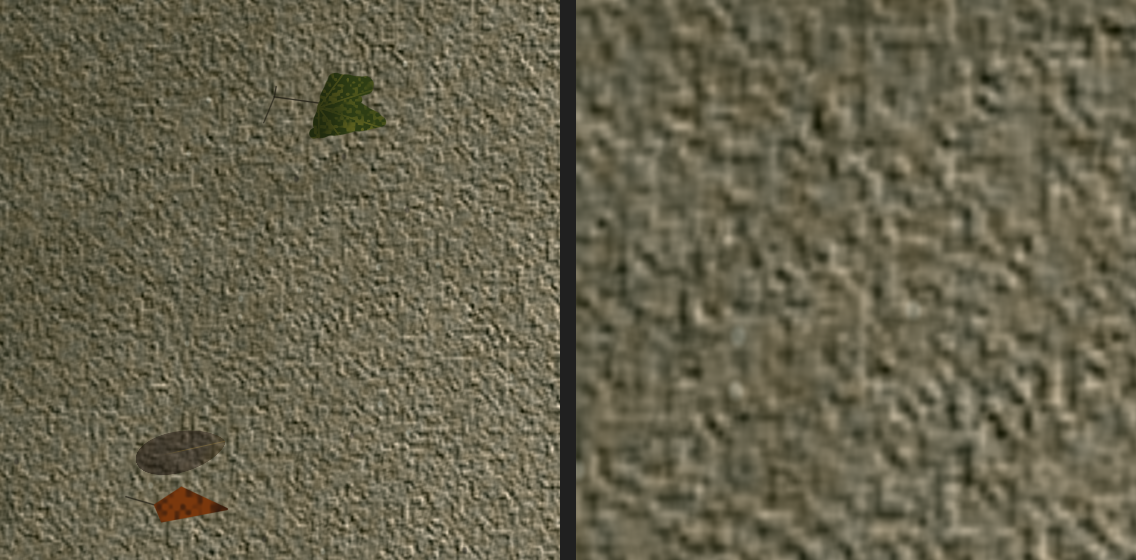
Left, the full canvas; right, a detail of the centre.
This texture is drawn by a Shadertoy shader. Its source:

```glsl
// Rough sandy stone in slanting light, with three fallen leaves and thin stems.
const vec3 LEAF_GREEN  = vec3(0.18, 0.24, 0.08);
const vec3 LEAF_YELLOW = vec3(0.42, 0.42, 0.14);
const vec3 LEAF_BROWN  = vec3(0.28, 0.21, 0.17);
const vec3 LEAF_DARK   = vec3(0.14, 0.08, 0.05);
const vec3 LEAF_OCHRE  = vec3(0.40, 0.30, 0.11);
const vec3 LEAF_RUST   = vec3(0.48, 0.22, 0.05);
const vec3 STEM_COLOUR = vec3(0.14, 0.13, 0.09);

// Integer hash of a lattice cell, 0 to 1
float hash(vec2 cell) {
    uvec2 q = uvec2(ivec2(cell)) * uvec2(1597u, 3812u) + uvec2(7919u, 10473u);
    uint n = (q.x ^ (q.y * 2531u)) * 747796u + 28913u;
    n = ((n >> 15) ^ n) * 277803u;
    n = ((n >> 13) ^ n) * 60493u;
    return float((n >> 8) & 65535u) / 65535.0;
}

// Value noise; a larger flat share gives plateaus with steeper steps
float noise(vec2 p, float flatShare) {
    vec2 i = floor(p), f = smoothstep(flatShare, 1.0 - flatShare, fract(p));
    return mix(mix(hash(i), hash(i + vec2(1, 0)), f.x),
               mix(hash(i + vec2(0, 1)), hash(i + vec2(1, 1)), f.x), f.y);
}

float grainHeight(vec2 p) {
    return 0.72 * noise(p * vec2(112.0, 104.0), 0.16) + 0.28 * noise(p * 190.0 + 31.0, 0.1);
}

// Distance functions
float segment(vec2 p, vec2 a, vec2 b) {
    vec2 ab = b - a;
    return length(p - a - ab * clamp(dot(p - a, ab) / dot(ab, ab), 0.0, 1.0));
}

float cross2(vec2 a, vec2 b) { return a.x * b.y - a.y * b.x; }

float triangle(vec2 p, vec2 a, vec2 b, vec2 c) {
    float edge = min(segment(p, a, b), min(segment(p, b, c), segment(p, c, a)));
    vec3 sides = vec3(cross2(b - a, p - a), cross2(c - b, p - b), cross2(a - c, p - c));
    sides *= sign(cross2(b - a, c - a));
    return min(sides.x, min(sides.y, sides.z)) > 0.0 ? -edge : edge;
}

float cover(float d, float soft) { return 1.0 - smoothstep(-soft, soft, d); }

// Stone: embossed grains, brighter and crisper toward the lower right
vec3 stone(vec2 p) {
    float light = clamp(0.5 + 0.65 * (p.x - 0.5) - 0.3 * (p.y - 0.5), 0.0, 1.0);
    vec2 toLight = vec2(0.0022, 0.0023);
    float relief = grainHeight(p - toLight) - grainHeight(p + toLight);
    relief *= 0.65 + 0.9 * noise(p * 45.0 + 3.0, 0.0);
    float mottle = noise(p * 9.0 + 5.0, 0.0) + noise(p * 34.0 + 11.0, 0.0) - 1.0;
    float plate = grainHeight(p) - 0.5, dust = noise(p * 150.0 + 70.0, 0.1) - 0.5;
    float tone = mix(0.325, 0.500, light) + relief * mix(0.20, 0.46, light);
    tone += 0.045 * mottle + plate * mix(0.04, 0.10, light) + 0.09 * dust;
    vec3 colour = vec3(tone, 0.92 * tone + 0.015, 0.885 * tone - 0.056);
    colour += (noise(p * 60.0 + 17.0, 0.0) - 0.5) * vec3(0.020, -0.004, -0.030);

    // Scattered pale and dark specks
    vec2 cell = floor(p * 20.0);
    vec2 spot = 0.25 + 0.5 * vec2(hash(cell + 40.0), hash(cell + 80.0));
    float kind = hash(cell + 120.0);
    float speck = 1.0 - smoothstep(0.05, 0.17, length((fract(p * 20.0) - spot) * vec2(1.3, 1.0)));
    colour += speck * step(0.96, kind) * vec3(0.13, 0.14, 0.15);
    return colour * (1.0 - 0.35 * speck * step(kind, 0.03));
}

// Lobed green leaf with veins spreading from its stalk
vec3 addGreenLeaf(vec3 under, vec2 p, float soft) {
    float upper = triangle(p, vec2(0.586, 0.824), vec2(0.600, 0.853), vec2(0.652, 0.847)) - 0.016;
    float lower = triangle(p, vec2(0.562, 0.762), vec2(0.642, 0.807), vec2(0.679, 0.783)) - 0.010;
    float heart = triangle(p, vec2(0.580, 0.820), vec2(0.568, 0.778), vec2(0.637, 0.822)) - 0.010;
    float d = min(upper, min(lower, heart)) + 0.003 * (noise(p * 90.0, 0.0) - 0.5);
    vec2 ray = p - vec2(0.569, 0.808);
    float spoke = abs(fract(atan(ray.y, ray.x) * 1.6) - 0.5) * length(ray);
    float mesh = 0.8 * smoothstep(0.4, 0.75, noise(p * 190.0, 0.0));
    float vein = max(mesh, 0.8 - 0.8 * smoothstep(0.001, 0.004, spoke));
    vec3 colour = mix(LEAF_GREEN, LEAF_YELLOW, vein * (0.35 + 0.65 * noise(p * 35.0, 0.0)));
    return mix(under, colour * (0.7 + 0.3 * smoothstep(0.0, 0.07, ray.x)), cover(d, soft));
}

// Oval brown leaf measured along its midrib
vec3 addBrownLeaf(vec3 under, vec2 p, vec2 base, vec2 tip, float soft) {
    vec2 axis = normalize(tip - base);
    float reach = dot(p - base, axis) / length(tip - base);
    float along = clamp(reach, 0.001, 0.999), side = cross2(axis, p - base);
    float width = 0.080 * pow(along, 0.5) * pow(1.0 - along, 0.65);
    float d = max(abs(side) - width, abs(reach - along));
    vec3 colour = mix(LEAF_DARK, LEAF_BROWN, smoothstep(0.15, 0.35, along + side * 5.0));
    colour = mix(colour, LEAF_OCHRE, 0.8 * smoothstep(0.72, 0.95, along - side * 4.0));
    colour *= (0.85 + 0.3 * noise(p * 80.0, 0.0)) * mix(0.6, 1.0, smoothstep(0.0, 0.005, -d));
    float rib = cover(abs(side - 0.001) - 0.0007, soft) * smoothstep(0.25, 0.6, along);
    float inside = cover(d, soft) * step(abs(reach - 0.5), 0.5);
    return mix(under, mix(colour, LEAF_OCHRE * 1.2, rib), inside);
}

// Kite-shaped rust leaf
vec3 addRustLeaf(vec3 under, vec2 p, vec2 left, vec2 right, float soft) {
    float d = min(triangle(p, left, vec2(0.324, 0.129), right),
                  triangle(p, left, right, vec2(0.289, 0.069))) - 0.002;
    float blotch = smoothstep(0.3, 1.0, noise(p * 95.0, 0.0)) + smoothstep(0.37, 0.405, p.x);
    vec3 colour = mix(LEAF_RUST, LEAF_DARK, min(0.6 * blotch, 0.85));
    return mix(under, colour, cover(d, soft));
}

vec3 addStem(vec3 under, vec2 p, vec2 a, vec2 b, float strength, float soft) {
    return mix(under, STEM_COLOUR, strength * cover(segment(p, a, b) - 0.0012, soft));
}

void mainImage(out vec4 fragColor, in vec2 fragCoord) {
    vec2 p = fragCoord / iResolution.y, fork = vec2(0.490, 0.827);
    float soft = max(0.0011, 0.8 / iResolution.y);
    vec3 colour = addStem(stone(p), p, vec2(0.569, 0.816), fork, 0.85, soft);
    colour = addStem(colour, p, fork, vec2(0.493, 0.845), 0.8, soft);
    colour = addStem(colour, p, fork, vec2(0.471, 0.781), 0.7, soft);
    colour = addStem(colour, p, vec2(0.277, 0.098), vec2(0.225, 0.113), 0.75, soft);
    colour = addGreenLeaf(colour, p, soft);
    colour = addBrownLeaf(colour, p, vec2(0.243, 0.176), vec2(0.402, 0.211), soft);
    fragColor = vec4(addRustLeaf(colour, p, vec2(0.277, 0.098), vec2(0.405, 0.091), soft), 1.0);
}
```
